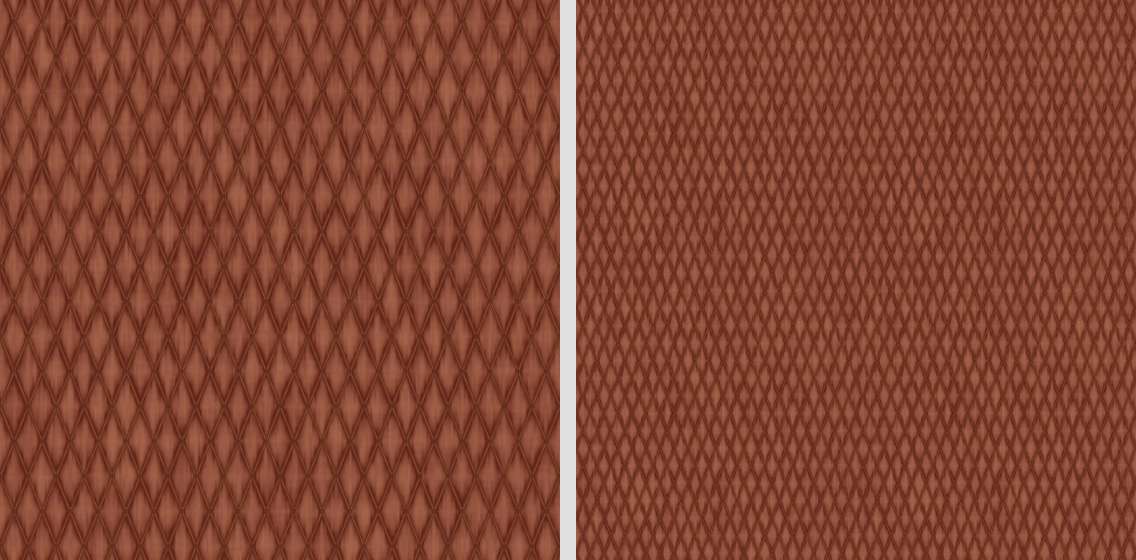
Left, the tile; right, the same tile 2 across and 2 down.
Write a Shadertoy shader that draws this pattern.

```glsl
// Draws streaked russet cloth under a diamond net of twisted cords with small knots.

const vec2 REPEATS = vec2(20.0, 8.0);    // whole diamonds across and down
const vec2 NET_SHIFT = vec2(0.0, 0.195); // offset of the knots, in diamonds
const float CORD_HALF_WIDTH = 0.0024;
const float KNOT_RADIUS = 0.0042;
const float TWISTS = 14.0;               // cord turns per diamond side
const float TAU = 6.2831853;

const vec3 CLOTH_DARK = vec3(0.39, 0.142, 0.105);
const vec3 CLOTH_LIGHT = vec3(0.62, 0.365, 0.272);
const vec3 CORD_DARK = vec3(0.40, 0.185, 0.105);
const vec3 CORD_GOLD = vec3(0.56, 0.325, 0.18);
const vec3 KNOT_BROWN = vec3(0.35, 0.165, 0.095);

float hash(vec2 p, float seed) {
    vec3 q = fract(vec3(p, seed) * vec3(0.1031, 0.1137, 0.0973));
    q += dot(q, q.yzx + 33.33);
    return fract((q.x + q.y) * q.z);
}

// Value noise on the unit tile; wraps after a whole number of cells.
float wrapNoise(vec2 uv, vec2 cells, float seed) {
    vec2 p = uv * cells;
    vec2 i = floor(p);
    vec2 f = fract(p);
    f = f * f * (3.0 - 2.0 * f);
    vec2 lo = mod(i, cells);
    vec2 hi = mod(i + 1.0, cells);
    float bottom = mix(hash(lo, seed), hash(vec2(hi.x, lo.y), seed), f.x);
    float top = mix(hash(vec2(lo.x, hi.y), seed), hash(hi, seed), f.x);
    return mix(bottom, top, f.y);
}

// Uneven dye: dark beside the cords, pale and streaked in the middle.
vec3 cloth(vec2 uv, float inset, float cellTone) {
    float broad = wrapNoise(uv, vec2(110.0, 26.0), 1.0) - 0.5;
    float fine = wrapNoise(uv, vec2(270.0, 38.0), 2.0) - 0.5;
    float bands = wrapNoise(uv, vec2(36.0, 150.0), 3.0) - 0.5;
    float weave = wrapNoise(uv, vec2(320.0, 320.0), 4.0) - 0.5;
    float ragged = max(inset - 0.045 + 0.09 * broad + 0.07 * fine, 0.0);
    float tone = 1.0 - exp(-ragged / 0.135);
    tone += 0.20 * fine + 0.12 * broad + 0.10 * bands + 0.07 * weave;
    return mix(CLOTH_DARK, CLOTH_LIGHT, clamp(tone + cellTone, 0.0, 1.08));
}

// Two-tone twist: dark rims, gold flecks slanting over the middle.
vec3 cord(float across, float along, float wear) {
    float side = across / CORD_HALF_WIDTH;
    float twist = 0.5 + 0.5 * sin(TAU * TWISTS * along + 1.6 * side);
    float crown = exp(-1.8 * side * side);
    return mix(CORD_DARK, CORD_GOLD, crown * (0.2 + 0.8 * twist) * wear);
}

float coverage(float dist, float radius, float blur) {
    return 1.0 - smoothstep(radius - blur, radius + blur, dist);
}

void mainImage(out vec4 fragColor, in vec2 fragCoord) {
    vec2 uv = fragCoord / iResolution.xy;
    float blur = max(0.0008, 0.75 / iResolution.y);

    // Diagonal axes: every whole value is the centre of a cord.
    vec2 p = uv * REPEATS - NET_SHIFT;
    vec2 diag = vec2(p.x + p.y, p.x - p.y);
    vec2 offset = diag - round(diag);
    float toCanvas = 1.0 / length(REPEATS);
    vec2 cordDist = offset * toCanvas;

    // Doubled cell centres stay whole, so the cell hash wraps exactly.
    vec2 cell = floor(diag);
    vec2 id = mod(vec2(cell.x + cell.y + 1.0, cell.x - cell.y), 2.0 * REPEATS);
    float cellTone = 0.12 * (hash(id, 5.0) - 0.5);
    float inset = min(abs(offset.x), abs(offset.y));
    vec3 color = cloth(uv, inset, cellTone);

    // Soft shadow, then the two crossing sets of cords.
    float nearest = min(abs(cordDist.x), abs(cordDist.y));
    color *= 1.0 - 0.08 * exp(-nearest / 0.003);
    float wear = 0.5 + 0.7 * wrapNoise(uv, vec2(90.0, 90.0), 6.0);
    color = mix(color, cord(cordDist.x, diag.y, wear),
                coverage(abs(cordDist.x), CORD_HALF_WIDTH, blur));
    color = mix(color, cord(cordDist.y, diag.x, wear),
                coverage(abs(cordDist.y), CORD_HALF_WIDTH, blur));

    // Knots at the crossings, with a faint coiled strand.
    vec2 k = 0.5 * vec2(offset.x + offset.y, offset.x - offset.y) / REPEATS;
    float knotDist = length(k);
    float coil = 0.5 + 0.5 * sin(TAU * (knotDist / 0.0032 + (k.x + k.y) / 0.009));
    vec3 knot = mix(KNOT_BROWN, CORD_GOLD, 0.3 * coil * wear);
    color = mix(color, knot, 0.9 * coverage(knotDist, KNOT_RADIUS, blur));

    fragColor = vec4(color, 1.0);
}
```
